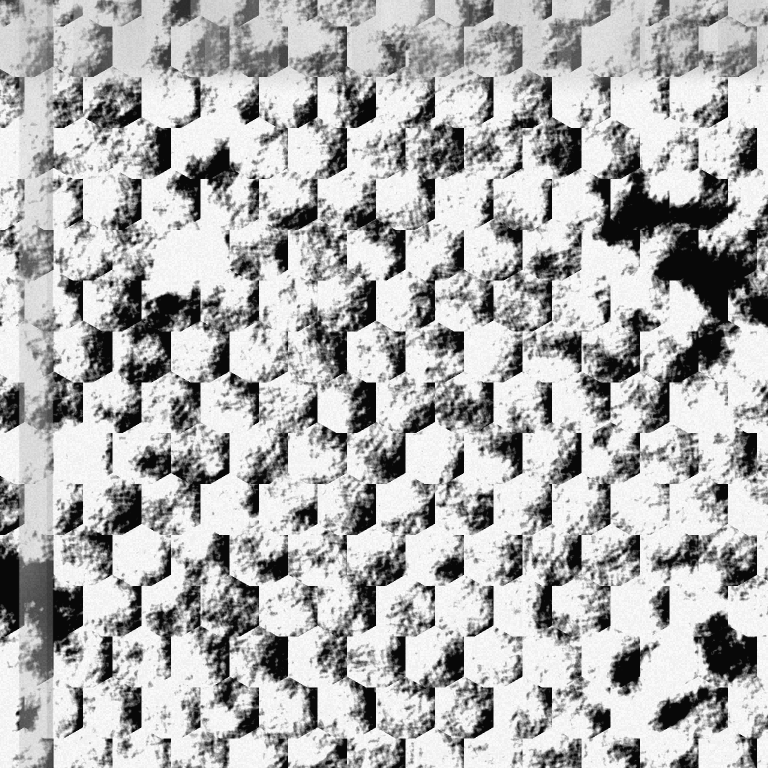
Write a Shadertoy shader that draws this pattern.

```glsl
// Staggered hexagonal scales in black and white, side-lit, gritty, torn and hazed.

const vec2  REPEATS     = vec2(13.1, 15.1);     // scales across and rows down
const vec2  ORIGIN      = vec2(0.0318, -0.0319); // grid corner, measured from top left
const float ROOF_HEIGHT = 0.19;   // peak above its row, in scale widths
const float ROOF_SLOPE  = 0.577;
const float EXPOSURE    = 0.90;
const float SIDE_SHADE  = 0.95;   // darkening from left to right
const float EDGE_SHADE  = 0.45;   // extra shadow at the right edge
const float CLOUD       = 3.1;
const float GRIT        = 1.5;
const float TEAR        = 8.0;
const float CELL_SPREAD = 0.35;
const float GRAIN       = 0.05;
const float GRAIN_CELLS = 512.0;
const float INK         = 0.03;
const float PAPER       = 0.96;
const int   AA          = 2;

float hash(vec2 p) {
    vec3 h = fract(p.xyx * 0.1031);
    h += dot(h, h.yzx + 33.33);
    return fract((h.x + h.y) * h.z);
}

float valueNoise(vec2 p) {
    vec2 cell = floor(p);
    vec2 f = fract(p);
    f = f * f * (3.0 - 2.0 * f);
    float low  = mix(hash(cell), hash(cell + vec2(1, 0)), f.x);
    float high = mix(hash(cell + vec2(0, 1)), hash(cell + vec2(1, 1)), f.x);
    return mix(low, high, f.y);
}

float fbm(vec2 p, int octaves) {
    float sum = 0.0, weight = 0.5;
    for (int i = 0; i < octaves; i++) {
        sum += weight * valueNoise(p);
        p = mat2(1.6, 1.2, -1.2, 1.6) * p + 17.3;
        weight *= 0.5;
    }
    return sum;
}

// Column position along a row; odd rows shift by half a scale.
float columnAt(float x, float row) {
    return (x - ORIGIN.x) * REPEATS.x + 0.5 * mod(row, 2.0);
}

// Finds the scale under p: local position in widths (y down) and its id.
void findScale(vec2 p, out vec2 local, out vec2 id) {
    float rowHeight = REPEATS.x / REPEATS.y;
    float v = (p.y - ORIGIN.y) * REPEATS.y;
    float row = floor(v);
    float toNextRow = (row + 1.0 - v) * rowHeight;
    float nextX = fract(columnAt(p.x, row + 1.0)) - 0.5;

    // The peak of the next row overlaps the foot of this one.
    if (toNextRow < ROOF_HEIGHT - ROOF_SLOPE * abs(nextX)) row += 1.0;

    float u = columnAt(p.x, row);
    id = vec2(floor(u), row);
    local = vec2(fract(u) - 0.5, (v - row - 0.5) * rowHeight);
}

float scaleTone(vec2 p) {
    vec2 q, id;
    findScale(p, q, id);
    vec2 seed = 61.0 * vec2(hash(id + 7.0), hash(id + 43.0));

    // Side light on each scale
    float tone = EXPOSURE - SIDE_SHADE * q.x - 0.25 * q.y;
    tone -= EDGE_SHADE * smoothstep(0.22, 0.5, q.x);
    tone += CELL_SPREAD * (hash(id + 19.0) - 0.5);

    // Clouded stains and raised grit
    tone += CLOUD * (fbm(q * 2.6 + seed, 5) - 0.48);
    vec2 g = q * 13.0 + seed;
    tone += GRIT * (fbm(g, 3) - fbm(g + vec2(0.6, 0.4), 3));

    // Ragged tears that run across neighbours
    float torn = smoothstep(0.52, 0.64, fbm(p * 5.0 + 3.7, 3));
    tone += TEAR * torn * (fbm(p * 17.0 + 9.1, 5) - 0.47);
    return clamp(tone, 0.0, 1.0);
}

// Pale, streaked film along the top and in a strip near the left side
float addHaze(float tone, vec2 p) {
    float streak = hash(vec2(floor(p.x * REPEATS.x * 4.0), 5.0));
    float drift = fbm(p * vec2(9.0, 5.0) + 31.0, 3);
    float top = 1.0 - smoothstep(0.085, 0.10 + 0.05 * drift, p.y);
    float topTone = mix(0.5, 0.9, streak * 0.4 + drift * 0.7);
    tone = mix(tone, topTone, top * (0.25 + 0.4 * streak));

    float strip = smoothstep(0.024, 0.026, p.x) * (1.0 - smoothstep(0.068, 0.070, p.x));
    float rim = smoothstep(0.060, 0.062, p.x);
    return mix(tone, 0.78 - 0.15 * rim, strip * (0.2 + 0.6 * drift));
}

void mainImage(out vec4 fragColor, in vec2 fragCoord) {
    float tone = 0.0;
    vec2 p;
    for (int j = 0; j < AA; j++)
    for (int i = 0; i < AA; i++) {
        vec2 offset = (vec2(i, j) + 0.5) / float(AA) - 0.5;
        p = (fragCoord + offset) / iResolution.y;
        p.y = 1.0 - p.y;
        tone += addHaze(scaleTone(p), p);
    }
    tone = mix(INK, PAPER, tone / float(AA * AA));

    // Film grain, fading in the blacks
    vec2 grainCell = floor(fragCoord / iResolution.y * GRAIN_CELLS);
    tone += GRAIN * (hash(grainCell + 101.0) - 0.5) * smoothstep(0.0, 0.4, tone);
    fragColor = vec4(vec3(clamp(tone, 0.0, 1.0)), 1.0);
}
```
